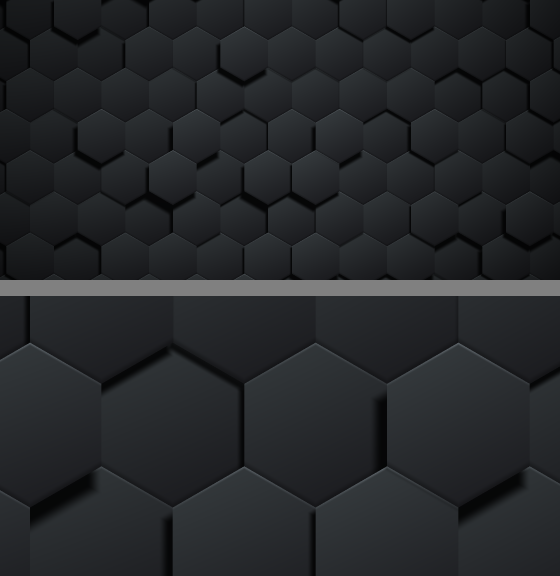
Top: the whole. Bottom: its middle third, enlarged.
Write a Shadertoy shader that draws this pattern.

```glsl
// Dark hexagonal tiles at uneven heights, lit from the upper right, with soft shadows.
#define TILE_WIDTH 0.170
#define GRID_ORIGIN vec2(0.8724, 0.513)
#define TOP_COLOR vec3(0.198, 0.217, 0.228)
#define LOW_COLOR vec3(0.108, 0.110, 0.124)
#define GAP_COLOR vec3(0.018, 0.020, 0.022)
#define RIM_COLOR vec3(0.17, 0.18, 0.19)
#define RIM_WIDTH 0.020
#define SHADOW_DIR vec2(-0.42, -0.90)
#define SHADOW_LENGTH 0.145
#define VIGNETTE vec2(1.55, 0.45)
#define SAMPLES 3

const vec2 LATTICE = vec2(1.0, 1.7320508);

float hash(vec2 p) {
    vec3 q = fract(p.xyx * vec3(0.1031, 0.1030, 0.0973));
    q += dot(q, q.yzx + 33.33);
    return fract((q.x + q.y) * q.z);
}

// Signed distance to the sides of a pointy-top hexagon of unit width.
float hexDistance(vec2 p) {
    p = abs(p);
    return max(p.x, dot(p, vec2(0.5, 0.8660254))) - 0.5;
}

// Center of the tile that contains p.
vec2 hexCenter(vec2 p) {
    vec2 a = floor(p / LATTICE + 0.5) * LATTICE;
    vec2 b = (floor(p / LATTICE) + 0.5) * LATTICE;
    return dot(p - a, p - a) < dot(p - b, p - b) ? a : b;
}

// Most tiles lie near zero; a few are clearly raised or sunken.
float tileHeight(vec2 center) {
    vec2 id = floor(2.0 * center / LATTICE + 0.5);
    float h = 2.0 * hash(id + 57.0) - 1.0;
    return h * (0.15 + 0.85 * h * h);
}

// Darkening cast on a tile by its higher neighbours.
float shadowAmount(vec2 local, vec2 center, float height) {
    float light = 1.0;
    for (int i = 0; i < 6; i++) {
        float angle = float(i) * 1.0471976;
        vec2 offset = vec2(cos(angle), sin(angle));
        float rise = max(tileHeight(center + offset) - height, 0.0);
        float reach = SHADOW_LENGTH * min(rise, 1.2);
        float soft = 0.018 + 0.35 * reach;
        float d = hexDistance(local - offset - SHADOW_DIR * reach);
        float cover = 1.0 - smoothstep(-0.4 * soft, soft, d);
        light *= 1.0 - cover * smoothstep(0.0, 0.35, rise);
    }
    return 1.0 - light;
}

vec3 tileColor(vec2 uv) {
    vec2 p = (uv - GRID_ORIGIN) / TILE_WIDTH;
    vec2 center = hexCenter(p);
    vec2 local = p - center;
    float height = tileHeight(center);

    // Face gradient, brightest toward the upper left
    float slope = dot(local, vec2(-0.38, 0.82)) + 0.5;
    vec3 color = mix(LOW_COLOR, TOP_COLOR, clamp(slope, 0.0, 1.0));
    color *= 1.0 + 0.06 * height;

    // Thin rim on the two upper sides, fading away from the apex
    float upper = 0.5 - dot(vec2(abs(local.x), local.y), vec2(0.5, 0.8660254));
    float rim = 1.0 - smoothstep(0.0, RIM_WIDTH, upper);
    color += RIM_COLOR * rim * (1.0 - 1.3 * abs(local.x)) * (0.65 + 0.35 * height);

    // Rounded lower sides
    float lower = 0.5 - dot(vec2(abs(local.x), -local.y), vec2(0.5, 0.8660254));
    color *= 1.0 - 0.28 * (1.0 - smoothstep(0.0, 0.045, lower));

    return mix(color, GAP_COLOR, 0.96 * shadowAmount(local, center, height));
}

void mainImage(out vec4 fragColor, in vec2 fragCoord) {
    // Supersampled tiles
    vec3 color = vec3(0.0);
    for (int y = 0; y < SAMPLES; y++) {
        for (int x = 0; x < SAMPLES; x++) {
            vec2 jitter = (vec2(x, y) + 0.5) / float(SAMPLES) - 0.5;
            color += tileColor((fragCoord + jitter) / iResolution.y);
        }
    }
    color /= float(SAMPLES * SAMPLES);

    // Darker toward the sides
    vec2 q = fragCoord / iResolution.xy - 0.5;
    color *= 1.0 - dot(q * q, VIGNETTE);
    fragColor = vec4(color, 1.0);
}
```
